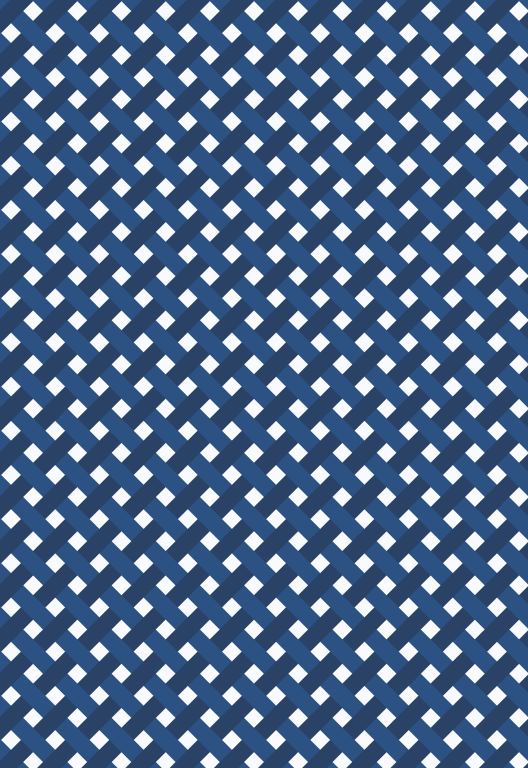
Write a Shadertoy shader that draws this pattern.

```glsl
// Diagonal basket weave: dark ribbons rise to the right, light ribbons fall,
// and pale diamonds show between them. The plane is turned by 45 degrees into
// unit cells, one crossing per cell, with over and under alternating.

const float TILES_DOWN = 17.385;   // repeats over the canvas height
const float RIBBON_WIDTH = 0.553;  // share of a cell
const vec2 FIRST_CROSSING = vec2(0.25);

const vec3 PAPER = vec3(0.975, 0.982, 0.994);
const vec3 DARK_BLUE = vec3(0.16, 0.26, 0.40);
const vec3 LIGHT_BLUE = vec3(0.17, 0.32, 0.51);

// Smoothed coverage of a ribbon centred on offset 0
float ribbon(float offset, float width, float blur) {
    return clamp(0.5 - (abs(offset) - 0.5 * width) / blur, 0.0, 1.0);
}

// Lay one ribbon on the ground, then the other above it
vec3 layer(vec3 ground, vec3 under, float underMask, vec3 over, float overMask) {
    return mix(mix(ground, under, underMask), over, overMask);
}

void mainImage(out vec4 fragColor, in vec2 fragCoord) {
    // Tile coordinates, measured from the upper left corner
    vec2 fromTop = vec2(fragCoord.x, iResolution.y - fragCoord.y);
    vec2 p = fromTop / iResolution.y * TILES_DOWN - FIRST_CROSSING;

    // Turned grid: crossings lie on whole numbers
    vec2 grid = vec2(p.x + p.y, p.x - p.y);
    vec2 cell = floor(grid + 0.5);
    vec2 offset = grid - cell;
    float blur = sqrt(2.0) * TILES_DOWN / iResolution.y;

    float rising = ribbon(offset.x, RIBBON_WIDTH, blur);
    float falling = ribbon(offset.y, RIBBON_WIDTH, blur);

    // Plain weave: the upper ribbon alternates from cell to cell
    bool darkOver = mod(cell.x + cell.y, 2.0) < 0.5;
    vec3 color = darkOver
        ? layer(PAPER, LIGHT_BLUE, falling, DARK_BLUE, rising)
        : layer(PAPER, DARK_BLUE, rising, LIGHT_BLUE, falling);

    fragColor = vec4(color, 1.0);
}
```
